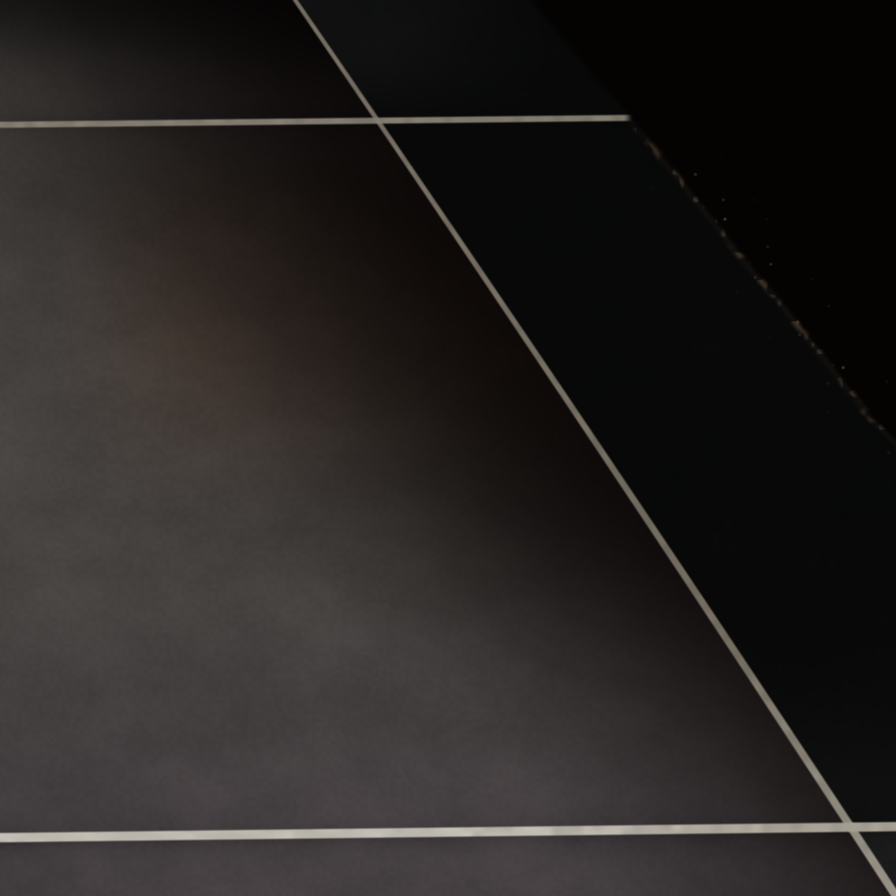
This texture is drawn by a Shadertoy shader. Its source:

```glsl
const vec3 TILE_DARK = vec3(0.050, 0.038, 0.034);
const vec3 TILE_LIGHT = vec3(0.268, 0.254, 0.245);
const vec3 SIDE_TILE = vec3(0.030, 0.031, 0.031);
const vec3 VOID_COLOR = vec3(0.014, 0.010, 0.008);
const vec3 WARM_TINT = vec3(1.10, 0.98, 0.90);
const vec3 COOL_TINT = vec3(1.00, 0.97, 1.03);
const vec3 GROUT_DIM = vec3(0.47, 0.44, 0.39);
const vec3 GROUT_BRIGHT = vec3(0.74, 0.72, 0.68);
const vec3 DUST_COLOR = vec3(0.24, 0.19, 0.14);
const float MOTTLE = 0.24;
const float GRAIN = 0.06;
const float UPPER_JOINT_END = 0.703;

float hash(vec2 p) {
    p = fract(p * vec2(0.1031, 0.1137));
    p += dot(p, p.yx + 33.33);
    return fract((p.x + p.y) * p.x * 17.0);
}

float noise(vec2 p) {
    vec2 cell = floor(p), f = fract(p);
    f = f * f * (3.0 - 2.0 * f);
    return mix(mix(hash(cell), hash(cell + vec2(1, 0)), f.x),
               mix(hash(cell + vec2(0, 1)), hash(cell + vec2(1, 1)), f.x), f.y);
}

float fbm(vec2 p) {
    float sum = 0.0, amp = 0.5;
    for (int i = 0; i < 5; i++) {
        sum += amp * noise(p);
        p = mat2(1.6, 1.2, -1.2, 1.6) * p + 7.3;
        amp *= 0.5;
    }
    return sum;
}

// Coverage of a band with a soft rim
float band(float dist, float halfWidth, float soft) {
    return 1.0 - smoothstep(halfWidth - soft, halfWidth + soft, abs(dist));
}

void mainImage(out vec4 fragColor, in vec2 fragCoord) {
    vec2 uv = fragCoord / iResolution.xy;
    float px = 1.0 / iResolution.y;
    float soft = max(px, 0.0016);
    float depth = 1.0 - uv.y;

    // Perspective joints and the far floor edge
    float diagonalX = 0.3294 + 0.6706 * depth + 0.016 * depth * uv.y;
    float inside = diagonalX - uv.x;
    float upper = uv.y - (0.8607 + 0.011 * uv.x);
    float lower = uv.y - (0.0651 + 0.0123 * uv.x);
    float edge = (uv.x - 0.592 - 0.82 * depth) * 0.773
               + 0.006 * (noise(vec2(depth * 30.0, 2.0)) - 0.5);

    // Light falling off toward the diagonal joint
    float nearLight = 0.18 * smoothstep(0.5, 0.9, depth);
    float light = smoothstep(-0.03, 0.55, inside + nearLight);
    vec3 tile = mix(TILE_DARK, TILE_LIGHT, light);
    tile *= mix(0.88, 1.0, smoothstep(0.2, 0.5, depth));
    float topFade = smoothstep(-0.01, 0.11, depth + 0.05 * (0.3 - uv.x));
    tile *= mix(0.45, 1.0, topFade);
    float warmth = smoothstep(0.12, 0.25, depth) * smoothstep(0.62, 0.35, depth)
                 * smoothstep(0.02, 0.25, uv.x);
    tile *= mix(vec3(1.0), WARM_TINT, warmth);
    tile *= mix(vec3(1.0), COOL_TINT, smoothstep(0.6, 0.95, depth));

    // Tile beyond the joint
    vec3 side = SIDE_TILE;
    side += 0.030 * smoothstep(0.16, 0.05, depth) * smoothstep(0.65, 0.4, uv.x);
    side += 0.030 * smoothstep(0.7, 0.92, depth);
    side += 0.045 * smoothstep(0.004, -0.004, lower);
    vec3 color = mix(side, tile, smoothstep(-soft, soft, inside));

    // Cloudy stone mottling
    vec2 stone = vec2(uv.x * 7.0 + uv.y * 2.0, uv.y * 10.0);
    float clouds = fbm(stone) + 0.5 * fbm(stone * 3.5 + 11.0) - 0.73;
    float grain = noise(uv * 240.0) - 0.5;
    color *= 1.0 + MOTTLE * clouds + GRAIN * grain;

    // Shadow beside the joints
    float shade = exp(-abs(lower + 0.004) * 90.0) + 0.6 * exp(-abs(upper) * 120.0);
    color *= 1.0 - 0.22 * shade;

    // Dark area past the floor edge, with scattered dust
    color = mix(color, VOID_COLOR, smoothstep(-0.006, 0.006, edge));
    float dust = smoothstep(0.55, 0.85, noise(uv * 130.0));
    float along = smoothstep(0.08, 0.2, depth);
    color += DUST_COLOR * band(edge, 0.003, 0.004) * along * (0.18 + 0.7 * dust);
    vec2 dustCell = floor(uv * 60.0);
    vec2 dustPos = 0.3 + 0.4 * vec2(hash(dustCell + 3.0), hash(dustCell + 19.0));
    float speck = 1.0 - smoothstep(0.04, 0.16, length(fract(uv * 60.0) - dustPos));
    float scatter = step(0.86, hash(dustCell + 41.0)) * exp(-abs(edge - 0.012) * 55.0);
    color += DUST_COLOR * speck * scatter * along;

    // Grout lines
    float wear = 0.93 + 0.14 * noise(uv * 90.0);
    float diagonal = band(inside * 0.83, mix(0.0023, 0.0046, depth), soft);
    vec3 diagonalColor = mix(GROUT_DIM, GROUT_BRIGHT, 0.5 * smoothstep(0.65, 1.0, depth));
    color = mix(color, diagonalColor * wear, diagonal * 0.95);

    float upperMask = band(upper, 0.0034, soft)
                    * smoothstep(UPPER_JOINT_END + 0.004, UPPER_JOINT_END - 0.008, uv.x);
    vec3 upperColor = mix(GROUT_DIM, GROUT_BRIGHT, 0.25);
    color = mix(color, upperColor * wear, upperMask * 0.92);

    float lowerMask = band(lower, 0.0052, soft);
    vec3 lowerColor = mix(GROUT_BRIGHT, GROUT_DIM, 0.4 * smoothstep(0.5, 1.0, uv.x));
    color = mix(color, lowerColor * wear, lowerMask);

    fragColor = vec4(clamp(color, 0.0, 1.0), 1.0);
}
```
